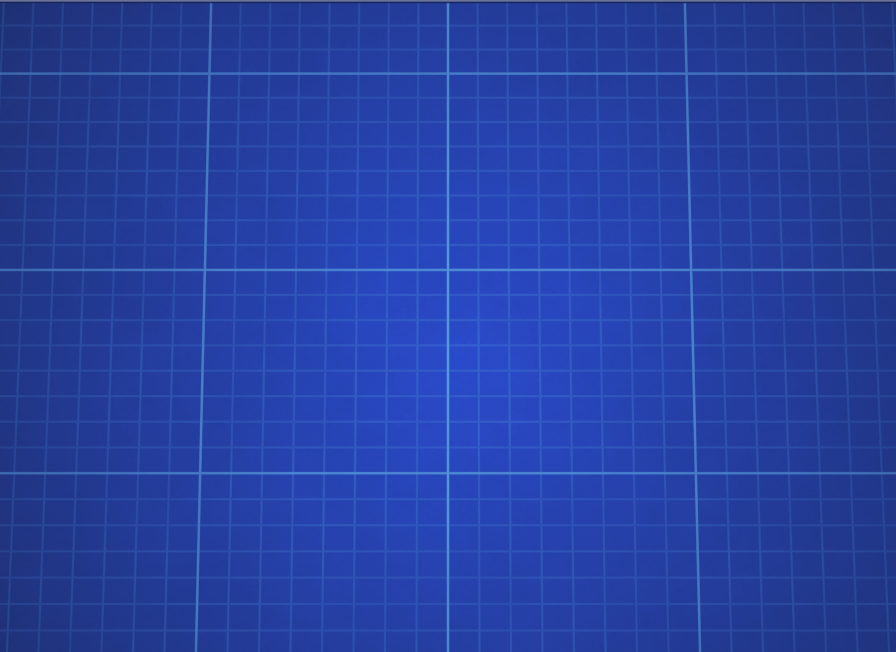
Reproduce this pattern procedurally as a WebGL 2 fragment shader.

```glsl
#version 300 es
precision highp float;

uniform vec2 u_resolution;
out vec4 fragColor;

float hash(vec2 p) {
    return fract(sin(dot(p, vec2(127.1, 311.7))) * 43758.5453);
}

float noise(vec2 p) {
    vec2 i = floor(p);
    vec2 f = fract(p);
    f = f * f * (3.0 - 2.0 * f);
    return mix(mix(hash(i), hash(i + vec2(1.0, 0.0)), f.x),
               mix(hash(i + vec2(0.0, 1.0)), hash(i + vec2(1.0, 1.0)), f.x), f.y);
}

// Coverage of lines at whole coordinates; cell is the spacing in canvas heights
vec2 gridLines(vec2 coord, vec2 cell, float halfWidth) {
    float soft = 0.75 / u_resolution.y;
    vec2 dist = abs(fract(coord + 0.5) - 0.5) * cell;
    return 1.0 - smoothstep(halfWidth - soft, halfWidth + soft, dist);
}

void main() {
    vec2 uv = gl_FragCoord.xy / u_resolution;
    float aspect = u_resolution.x / u_resolution.y;
    float depth = 1.0 - uv.y;
    vec2 p = vec2(uv.x * aspect, uv.y);

    // Blue sheet, lit from the middle
    float falloff = length(vec2((uv.x - 0.515) / 0.5, (depth - 0.55) / 0.75));
    vec3 color = mix(vec3(0.165, 0.295, 0.80), vec3(0.12, 0.192, 0.465), falloff / 1.24);

    // Soft mottling and fine grain
    float mottle = noise(p * 9.0) * 0.6 + noise(p * 34.0) * 0.4 - 0.5;
    color *= 1.0 + 0.05 * mottle + 0.02 * (noise(p * 230.0) - 0.5);

    // Slightly tilted plane: columns spread and rows grow toward the bottom
    float columnWidth = 0.2643 + 0.017 * depth;
    float rowOffset = depth - 0.414;
    float slope = 1.0 + 0.057 * rowOffset;
    vec2 plane = vec2((uv.x - 0.5) / columnWidth, 3.2642 * rowOffset / slope);
    vec2 cell = vec2(columnWidth * aspect, slope * slope / 3.2642);

    // Faint minor lines, eight to each major cell
    vec2 minor = gridLines(plane * 8.0, cell / 8.0, 0.0016);
    float minorFade = mix(0.36, 0.20, clamp(falloff, 0.0, 1.0));
    minorFade *= 0.8 + 0.4 * noise(p * 14.0 + 5.0);
    color = mix(color, vec3(0.29, 0.53, 0.84), max(minor.x, minor.y * 0.85) * minorFade);

    // Bright major lines, strongest on the central column
    vec2 major = gridLines(plane, cell, 0.0019);
    float central = 1.0 - smoothstep(0.2, 0.5, abs(plane.x));
    float majorFade = mix(0.72, 0.42, clamp(falloff, 0.0, 1.0));
    majorFade *= 0.92 + 0.16 * noise(p * 20.0);
    float majorCover = max(major.x * (0.9 + 0.2 * central), major.y * 0.9);
    color = mix(color, vec3(0.37, 0.67, 0.88), majorCover * majorFade);

    // Dark top border with a thin pale rim
    float soft = 0.75 / u_resolution.y;
    color = mix(color, vec3(0.09, 0.13, 0.32), 0.8 * (1.0 - smoothstep(0.005 - soft, 0.005 + soft, depth)));
    color = mix(color, vec3(0.42, 0.46, 0.60), 1.0 - smoothstep(0.0025 - soft, 0.0025 + soft, depth));

    fragColor = vec4(color, 1.0);
}
```
